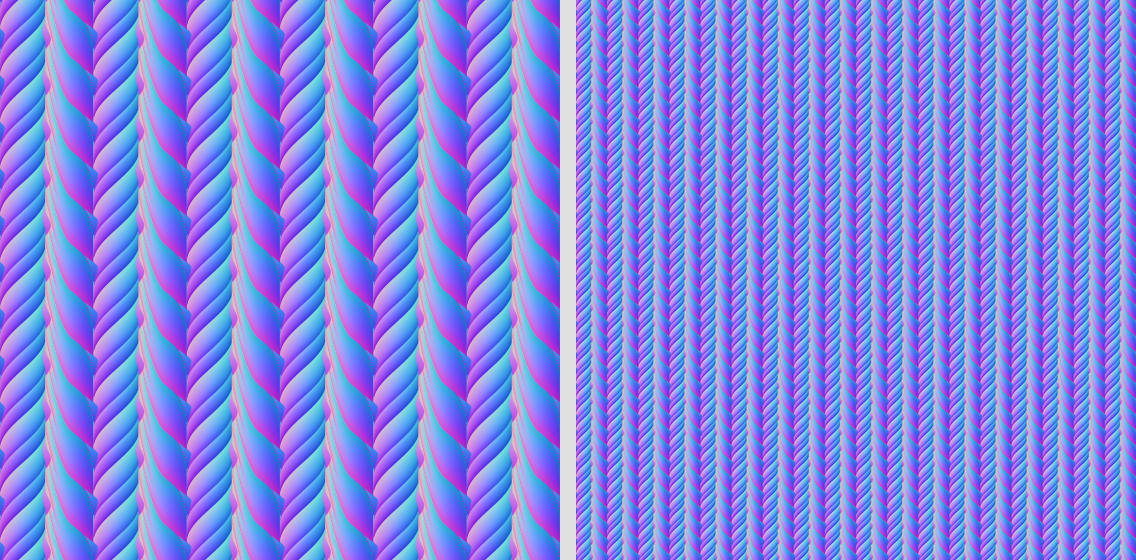
Left: one tile. Right: repeated 3 by 3.
Give the GLSL for this texture map, as a three.js fragment shader.

```glsl
#define COLUMNS 6.0
#define ROWS 12.0
#define TIP_HEIGHT 0.41
#define TIP_INSET 0.05
#define NOTCH_DEPTH 0.03
#define LOBE_NOTCH 0.06
#define STRAND_SPLIT 0.485
#define TWIST 0.44
#define PLY_SPLIT 0.39
#define EDGE 0.009
#define RELIEF 1.9

varying vec2 vUv;

// Ramp from 0 to 1 that falls back smoothly over its last part
float softRamp(float t, float fall) {
  return t * (1.0 - smoothstep(1.0 - fall, 1.0, t));
}

// Crease softness, wider where the crease runs steeply
float creaseWidth(float slope) {
  return min(0.025 + 0.04 * slope, 0.2);
}

// Tilt across a rounded ply, from -1 at its lower edge to 1 at its upper
float plyProfile(float t) {
  float q = 2.0 * t - 1.0;
  return mix(q, q * q * q, 0.5);
}

// Profile of a narrow ply below a wide one
float pairProfile(float t, float width) {
  float start = t < PLY_SPLIT ? 0.0 : PLY_SPLIT;
  float span = t < PLY_SPLIT ? PLY_SPLIT : 1.0 - PLY_SPLIT;
  return plyProfile(softRamp((t - start) / span, min(width / span, 0.4)));
}

// Rope of paired plies rising to the right
vec2 ropeTilt(float s, float row) {
  s = clamp(s, -0.97, 0.97);
  float width = creaseWidth(TWIST / sqrt(1.0 - s * s));
  float t = fract(row - TWIST * (asin(s) + 1.5708) - TIP_HEIGHT);
  float p = 0.65 * pairProfile(t, width) + 0.4 * (2.0 * softRamp(t, width) - 1.0);
  return vec2(0.45 * s - 0.27 * p, 0.18 * s + 0.5 * p + 0.08);
}

// Overlapping lobes falling to the right: tilt in xy, coverage in z
vec3 lobeLayer(float s, float row) {
  s = clamp(s, -1.0, 1.0);
  float bend = max(0.1 - s, 0.0);
  float drop = max(s - 0.45, 0.0);
  float gap = 1.2 * drop * drop;
  float crease = -0.18 - 0.42 * s + bend * bend - gap;
  float width = creaseWidth(0.42 + 2.0 * bend + 2.4 * drop);
  float t = fract(row - crease);

  // The lobe ends in a tip above the next one; its left part shows two plies
  float fall = max(width * (1.0 - smoothstep(0.0, 0.06, gap)), 0.001);
  float p = plyProfile(softRamp(max(t - gap, 0.0) / (1.0 - gap), fall));
  p = mix(pairProfile(t, width), p, smoothstep(-0.75, -0.35, s));
  float cover = 1.0 - smoothstep(0.0, 0.05, gap - t) * smoothstep(0.0, 0.05, t);
  return vec3(0.22 * s + 0.62 * p, -0.45 * s + 0.38 * p + 0.07, cover);
}

// Yarn seen through the gaps
vec2 backTilt(float u, float row) {
  float side = cos(6.28318 * (u - STRAND_SPLIT));
  return vec2(-0.02 - 0.33 * side, mix(-0.3, 0.6, softRamp(fract(row), 0.1)));
}

// Tilt to colour: red faces left, green faces up, blue faces the viewer
vec3 normalColor(vec2 tilt) {
  return 0.5 + 0.5 * normalize(vec3(-RELIEF * tilt.x, RELIEF * tilt.y, 1.0));
}

// Coverage of the span between two edges
float band(float x, float low, float high) {
  return smoothstep(-EDGE, EDGE, x - low) * smoothstep(-EDGE, EDGE, high - x);
}

void main() {
  float u = fract(vUv.x * COLUMNS);
  float row = vUv.y * ROWS;

  // Scalloped outlines
  float below = fract(TIP_HEIGHT - row);
  float inset = TIP_INSET * smoothstep(0.0, 0.14, below) * (1.0 - smoothstep(0.14, 0.6, below));
  float notch = NOTCH_DEPTH * (1.0 - smoothstep(0.0, 0.3, abs(fract(0.85 - row) - 0.5)));
  float shoulder = fract(0.17 - row);
  float lobeNotch = LOBE_NOTCH * (1.0 - smoothstep(0.0, 0.3, shoulder) + smoothstep(0.65, 1.0, shoulder));
  float lobeStart = STRAND_SPLIT + lobeNotch;

  // Position across each strand, from -1 to 1
  float ropeS = 2.0 * u / STRAND_SPLIT - 1.0;
  float lobeS = 2.0 * (u - STRAND_SPLIT) / (1.0 - STRAND_SPLIT) - 1.0;

  // Layers from back to front
  vec3 color = normalColor(backTilt(u, row));
  color = mix(color, normalColor(ropeTilt(ropeS, row)), band(u, inset, STRAND_SPLIT - notch));
  vec3 lobe = lobeLayer(lobeS, row);
  lobe.x -= 0.5 * (1.0 - smoothstep(0.0, 0.07, u - lobeStart));
  color = mix(color, normalColor(lobe.xy), lobe.z * band(u, lobeStart, 1.0));
  gl_FragColor = vec4(color, 1.0);
}
```
